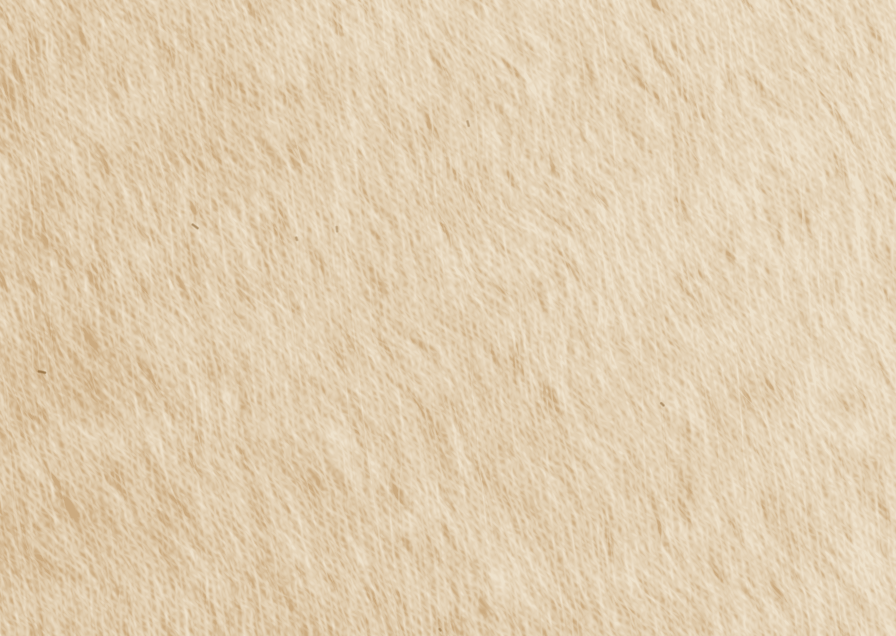
Reproduce this texture procedurally as a Shadertoy shader.

```glsl
// Cream fibrous paper: layers of stretched, ridged gradient noise form thin
// pale strands that slant down to the right over tan hollows. A fine woven
// net, a slow diagonal light and a few brown flecks finish the sheet.

const float TAU = 6.2831853;
const int STRAND_LAYERS = 6;
const vec3 TAN_SHADE = vec3(0.80, 0.67, 0.50);
const vec3 CREAM_MID = vec3(0.88, 0.80, 0.68);
const vec3 CREAM_LIGHT = vec3(0.935, 0.885, 0.80);
const vec3 FLECK_BROWN = vec3(0.56, 0.41, 0.22);

vec2 hash2(vec2 p) {
    vec3 h = fract(vec3(p.xyx) * vec3(0.1031, 0.1030, 0.0973));
    h += dot(h, h.yzx + 33.33);
    return fract((h.xx + h.yz) * h.zy);
}

float cornerSlope(vec2 cell, vec2 offset) {
    float angle = TAU * hash2(cell + 200.0).x;
    return dot(vec2(cos(angle), sin(angle)), offset);
}

float gradientNoise(vec2 p) {
    vec2 i = floor(p);
    vec2 f = p - i;
    vec2 u = f * f * f * (f * (f * 6.0 - 15.0) + 10.0);
    vec2 e = vec2(0.0, 1.0);
    float low = mix(cornerSlope(i, f), cornerSlope(i + e.yx, f - e.yx), u.x);
    float high = mix(cornerSlope(i + e, f - e), cornerSlope(i + 1.0, f - 1.0), u.x);
    return mix(low, high, u.y);
}

// Coordinates along and across a direction given in degrees
vec2 alongAcross(vec2 p, float degrees) {
    float a = radians(degrees);
    vec2 axis = vec2(cos(a), sin(a));
    return vec2(dot(p, axis), dot(p, vec2(-axis.y, axis.x)));
}

// Pale strands on the zero lines of stretched noise
float strands(vec2 p, float degrees, vec2 frequency, float width, float seed) {
    float n = gradientNoise(alongAcross(p, degrees) * frequency + seed);
    return 1.0 - smoothstep(0.0, width, abs(n));
}

// Lens-shaped hollows between the strands
float hollows(vec2 p, float degrees, vec2 frequency, float seed) {
    float n = gradientNoise(alongAcross(p, degrees) * frequency + seed);
    return smoothstep(0.12, 0.42, n);
}

// Irregular net of fine crossing threads
float weave(vec2 p, float frequency) {
    vec2 q = p + 0.007 * vec2(gradientNoise(p * 42.0), gradientNoise(p * 42.0 + 51.0));
    float upright = sin(TAU * frequency * alongAcross(q, -82.0).y);
    float sloped = sin(TAU * frequency * alongAcross(q, -32.0).y);
    return max(upright, sloped) - 0.4;
}

// Scattered short flecks, each a small rounded stroke
float flecks(vec2 p, vec2 extent, float softness) {
    float cover = 0.0;
    for (int k = 0; k < 7; k++) {
        vec2 place = hash2(vec2(float(k) * 7.3 + 1.0, 19.0));
        vec2 form = hash2(vec2(float(k) * 3.7 + 5.0, 43.0));
        vec2 q = alongAcross(p - place * extent, -90.0 + 80.0 * form.x);
        float halfLength = mix(0.001, 0.006, form.y * form.y);
        q.x -= clamp(q.x, -halfLength, halfLength);
        float edge = length(q) - 0.0018;
        cover = max(cover, (1.0 - smoothstep(-softness, softness, edge)) * mix(0.4, 0.8, form.x));
    }
    return cover;
}

vec3 paperColour(float tone) {
    vec3 lower = mix(TAN_SHADE, CREAM_MID, clamp(tone * 2.0, 0.0, 1.0));
    return mix(lower, CREAM_LIGHT, clamp(tone * 2.0 - 1.0, 0.0, 1.0));
}

void mainImage(out vec4 fragColor, in vec2 fragCoord) {
    vec2 p = fragCoord / iResolution.y;
    vec2 uv = fragCoord / iResolution.xy;
    vec2 extent = vec2(iResolution.x / iResolution.y, 1.0);

    // Bend the strands gently
    vec2 bent = p + 0.035 * vec2(gradientNoise(p * 5.0), gradientNoise(p * 5.0 + 27.0));
    bent += 0.006 * vec2(gradientNoise(p * 15.0 + 9.0), gradientNoise(p * 15.0 + 63.0));

    // Slow light and mottling
    float tone = 0.29 + 0.30 * dot(uv - 0.5, vec2(0.95, 0.45));
    tone += 0.09 * gradientNoise(p * 3.0 + 14.0);

    // Crossing strands, from slanted to nearly upright
    float brightest = 0.0;
    for (int k = 0; k < STRAND_LAYERS; k++) {
        float step01 = float(k) / float(STRAND_LAYERS - 1);
        vec2 frequency = vec2(mix(6.0, 3.5, step01), mix(48.0, 66.0, step01));
        float strand = strands(bent, mix(-44.0, -82.0, step01), frequency, 0.22, 11.0 + 23.0 * float(k));
        brightest = max(brightest, strand);
        tone += 0.13 * strand;
    }
    tone += 0.13 * strands(p, -84.0, vec2(2.0, 34.0), 0.10, 195.0);

    // Hollows show where no strand covers them
    float hollow = hollows(bent, -60.0, vec2(13.0, 48.0), 23.0);
    tone -= 0.42 * hollow * (1.0 - 0.65 * brightest);

    // Net and grain
    tone += 0.14 * weave(p, 100.0);
    tone += 0.24 * gradientNoise(alongAcross(p, -62.0) * vec2(70.0, 150.0));

    vec3 colour = paperColour(tone);
    colour = mix(colour, FLECK_BROWN, flecks(p, extent, 1.0 / iResolution.y));
    fragColor = vec4(colour, 1.0);
}
```
